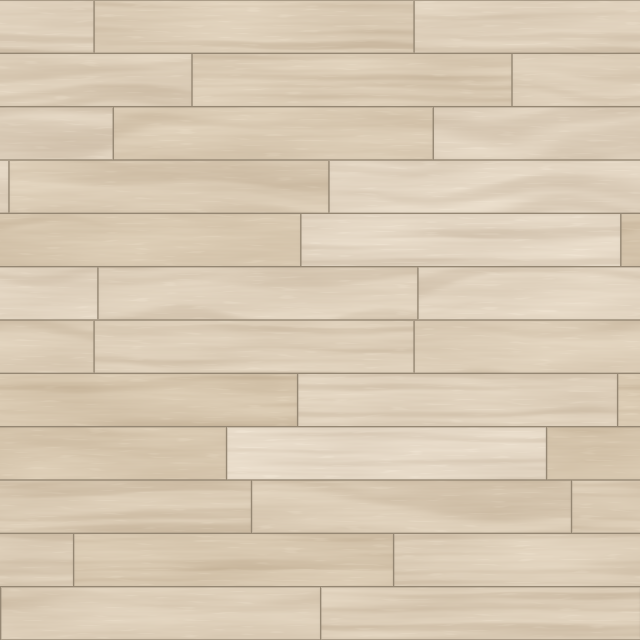
Reproduce this texture procedurally as a Shadertoy shader.

```glsl
// Pale oak strip flooring: twelve courses of staggered planks, two per course.
// Each plank gets its own tone and a seeded grain: warped gradient noise for
// the growth bands, broad clouding, stretched fibres and short pale flecks.

const int   COURSES      = 12;
const float PLANK_LENGTH = 0.5;
const float PLANK_HEIGHT = 1.0 / float(COURSES);
const float SEAM_WIDTH   = 0.0021;
const float SEAM_SHADE   = 0.07;
const float SHADE_REACH  = 0.0014;
const float BAND_DEPTH   = 0.050;
const float CLOUD_DEPTH  = 0.050;
const float FIBRE_DEPTH  = 0.019;
const float FLECK_DEPTH  = 0.020;
const float FIGURED_SHARE = 0.42;   // share of planks with curved grain

const vec3 DARK_OAK  = vec3(0.812, 0.742, 0.638);
const vec3 LIGHT_OAK = vec3(0.893, 0.842, 0.772);
const vec3 BAND_TINT = vec3(0.88, 1.0, 1.10);
const vec3 SEAM      = vec3(0.585, 0.530, 0.450);

// Per course, from the top: joint position, then the tones of its two planks.
const vec3 COURSE_LAYOUT[COURSES] = vec3[COURSES](
    vec3(0.147, 0.45, 0.65), vec3(0.300, 0.42, 0.58),
    vec3(0.177, 0.35, 0.75), vec3(0.014, 0.42, 0.82),
    vec3(0.470, 0.85, 0.25), vec3(0.153, 0.65, 0.75),
    vec3(0.147, 0.55, 0.48), vec3(0.465, 0.65, 0.20),
    vec3(0.354, 0.90, 0.22), vec3(0.393, 0.48, 0.42),
    vec3(0.115, 0.26, 0.52), vec3(0.001, 0.52, 0.54));

// Integer hash giving two values in 0..1.
vec2 hash2(vec2 cell) {
    uvec2 q = uvec2(ivec2(cell)) * uvec2(1597334673u, 3812015801u);
    uint n = (q.x ^ q.y) * 1597334673u;
    n = (n ^ (n >> 15u)) * 2246822519u;
    n ^= n >> 13u;
    return vec2(n & 65535u, n >> 16u) / 65535.0;
}

float cornerGradient(vec2 cell, vec2 offset) {
    float angle = 6.28319 * hash2(cell).x;
    return dot(vec2(cos(angle), sin(angle)), offset);
}

// Gradient noise, roughly -0.7..0.7.
float gradientNoise(vec2 p) {
    vec2 i = floor(p), f = p - i;
    vec2 u = f * f * f * (f * (f * 6.0 - 15.0) + 10.0);
    vec2 e = vec2(1.0, 0.0);
    return mix(mix(cornerGradient(i, f), cornerGradient(i + e, f - e), u.x),
               mix(cornerGradient(i + e.yx, f - e.yx),
                   cornerGradient(i + 1.0, f - 1.0), u.x), u.y);
}

// Brightness change of the wood at a point p inside the plank.
float woodGrain(vec2 p, vec2 plankId) {
    vec2 random = hash2(plankId + 31.0);
    vec2 seed = floor(hash2(plankId + 77.0) * 900.0);
    float figured = step(random.x, FIGURED_SHARE);

    // Growth bands: nearly straight, or swept into wide arcs.
    float bend = mix(0.010, 0.055, figured);
    float slope = mix(0.01, 0.14, figured) * (random.y - 0.5);
    float warp = bend * gradientNoise(p * vec2(4.0, 10.0) + seed);
    warp += 0.0015 * gradientNoise(p * vec2(16.0, 60.0) + seed);
    float across = (p.y + slope * p.x + warp) * mix(72.0, 30.0, figured);
    float band = gradientNoise(vec2(p.x * 1.4, across) + seed);
    band = smoothstep(-0.05, 0.40, band) - 0.3;

    // Broad clouding, fibres at two scales, and short pale flecks.
    float cloud = gradientNoise(p * vec2(4.5, 21.0) + seed + 15.5);
    float fibre = gradientNoise(p * vec2(6.0, 120.0) + seed)
                + 0.7 * gradientNoise(p * vec2(17.0, 230.0) + seed);
    float fleck = gradientNoise(p * vec2(22.0, 245.0) + seed + 40.0);
    fleck = smoothstep(0.25, 0.5, fleck);

    return CLOUD_DEPTH * cloud + FIBRE_DEPTH * fibre
         + FLECK_DEPTH * fleck - BAND_DEPTH * band;
}

void mainImage(out vec4 fragColor, in vec2 fragCoord) {
    vec2 uv = fragCoord / iResolution.xy;
    float pixel = 1.0 / min(iResolution.x, iResolution.y);

    // Locate the plank and the position inside it.
    float course = floor((1.0 - uv.y) * float(COURSES));
    vec3 courseLayout = COURSE_LAYOUT[clamp(int(course), 0, COURSES - 1)];
    float along = (uv.x - courseLayout.x) / PLANK_LENGTH;
    float plank = mod(floor(along), 2.0);
    vec2 local = vec2(fract(along) * PLANK_LENGTH,
                      fract(uv.y * float(COURSES)) * PLANK_HEIGHT);

    // Wood colour.
    float tone = mix(courseLayout.y, courseLayout.z, plank);
    vec3 color = mix(DARK_OAK, LIGHT_OAK, tone);
    color += woodGrain(local, vec2(plank, course)) * BAND_TINT;

    // Seams between planks, with a soft shade beside them.
    vec2 edge = min(local, vec2(PLANK_LENGTH, PLANK_HEIGHT) - local);
    float seamDistance = min(edge.x, edge.y);
    color *= 1.0 - SEAM_SHADE * exp(-seamDistance / SHADE_REACH);
    float seam = clamp((0.5 * SEAM_WIDTH - seamDistance) / pixel + 0.5, 0.0, 1.0);
    color = mix(color, SEAM, seam);

    fragColor = vec4(color, 1.0);
}
```
